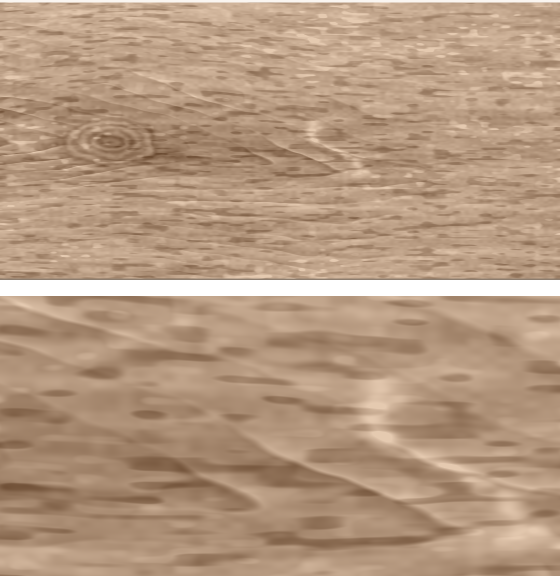
Top, the full canvas; bottom, a detail of the centre.
Give the GLSL for this texture, as a Shadertoy shader.

```glsl
// Pale oak plank: horizontal pores, growth rings in nested chevrons and one knot.
#define DARK_WOOD vec3(0.56, 0.44, 0.34)
#define LIGHT_WOOD vec3(0.81, 0.70, 0.60)
#define EDGE_WHITE vec3(0.98, 0.96, 0.94)
#define EDGE_SHADE vec3(0.55, 0.49, 0.43)
#define BASE_TONE 0.66
#define GRAIN_CONTRAST 0.62
#define PORE_DEPTH 0.50
#define RING_DENSITY 20.0
#define RING_CONTRAST 0.75
#define KNOT_CENTER vec2(0.39, 0.49)
#define KNOT_SIZE vec2(0.17, 0.088)

float hash(vec2 p) {
    vec3 q = fract(p.xyx * 0.1031);
    q += dot(q, q.yzx + 33.33);
    return fract((q.x + q.y) * q.z);
}

float noise(vec2 p) {
    vec2 i = floor(p), f = fract(p);
    f = f * f * (3.0 - 2.0 * f);
    return mix(mix(hash(i), hash(i + vec2(1, 0)), f.x),
               mix(hash(i + vec2(0, 1)), hash(i + vec2(1, 1)), f.x), f.y);
}

float fbm(vec2 p) {
    float sum = 0.0, amp = 0.5;
    for (int i = 0; i < 4; i++) {
        sum += amp * noise(p);
        p = p * 2.03 + 17.3;
        amp *= 0.5;
    }
    return sum / 0.9375;
}

float bump(vec2 d) { return exp(-dot(d, d)); }

// Signed height above the sloping axis of the chevrons
float axisOffset(vec2 p) {
    return p.y - 0.49 + 0.12 * smoothstep(0.4, 1.4, p.x);
}

// Field whose contours are the growth rings
float ringField(vec2 p) {
    float dy = axisOffset(p);
    dy *= dy < 0.0 ? 1.5 : 1.0;
    float advance = 0.24 * (p.x - 0.12 * p.x * p.x);
    float wobble = 0.045 * (fbm(p * vec2(4.0, 9.0)) - 0.5);
    return sqrt(dy * dy + 0.0004) + advance * exp(-6.0 * dy * dy) + wobble;
}

// Each ring darkens slowly outward, then ends in a crisp pale line
float ringTone(vec2 p) {
    float phase = fract(ringField(p) * RING_DENSITY - 0.6);
    float edge = smoothstep(0.88, 1.0, phase);
    float pale = edge + exp(-6.0 * phase) * (1.0 - edge);
    float shade = phase * phase * phase * (1.0 - edge);
    float reach = 0.25 + 0.75 * exp(-14.0 * pow(axisOffset(p), 2.0));
    reach *= 1.0 - 0.7 * smoothstep(1.2, 1.6, p.x);
    float patchy = smoothstep(0.25, 0.75, noise(p * vec2(4.0, 11.0) + 5.0));
    return (0.6 * pale - 0.8 * shade) * reach * (0.25 + 0.75 * patchy);
}

// Horizontal grain: broad streaks, fine fibres, dark pores, pale flecks
float grainTone(vec2 p) {
    float flow = p.y + 0.035 * (fbm(p * vec2(2.0, 4.0)) - 0.5)
               + 0.05 * bump((p - vec2(0.4, 0.75)) / vec2(0.6, 0.2)) * -1.0;
    float streaks = fbm(vec2(p.x * 1.6, flow * 22.0)) - 0.5;
    float fibres = noise(vec2(p.x * 9.0, flow * 85.0) + 40.0) - 0.5;
    float fuzz = noise(vec2(p.x * 60.0, flow * 125.0) + 90.0) - 0.5;
    float pores = smoothstep(0.58, 0.88, noise(vec2(p.x * 19.0, flow * 105.0)));
    float flecks = smoothstep(0.60, 0.90, noise(vec2(p.x * 26.0, flow * 95.0) + 71.0));
    float worn = smoothstep(0.55, 0.80, noise(p * vec2(3.5, 11.0) + 23.0));
    return GRAIN_CONTRAST * (0.9 * streaks + 0.6 * fibres + 0.35 * fuzz)
         - PORE_DEPTH * pores * (1.0 - 0.5 * worn) + flecks * (0.20 + 0.35 * worn);
}

// Oval knot: dark heart, uneven rings and a shaded rim
float knotTone(vec2 p, out float cover) {
    vec2 d = (p - KNOT_CENTER) / KNOT_SIZE;
    float r = length(d) + 0.4 * (fbm(p * vec2(9.0, 20.0)) - 0.5);
    cover = 1.0 - smoothstep(0.9, 1.15, r);
    float rings = 0.20 * sin(r * 24.0) * cover;
    float heart = 0.50 * exp(-9.0 * r * r);
    float rim = 0.40 * exp(-70.0 * pow(r - 0.98, 2.0)) * noise(d * 2.0 + 8.0);
    return rings - heart - rim;
}

// Pale crooked figure beside the outer chevron tip
float figureTone(vec2 p) {
    float x = 1.11 + 0.19 * (1.0 - smoothstep(0.38, 0.53, p.y)) + 0.012 * sin(p.y * 60.0);
    float span = smoothstep(0.36, 0.39, p.y) * (1.0 - smoothstep(0.55, 0.60, p.y));
    float body = exp(-pow((p.x - x) / 0.024, 2.0));
    return 0.65 * body * span * (0.35 + noise(p * vec2(40.0, 90.0)));
}

void mainImage(out vec4 fragColor, in vec2 fragCoord) {
    vec2 p = fragCoord / iResolution.y;
    float pixel = 1.0 / iResolution.y;

    // Broad light and shade of the board
    float tone = BASE_TONE + 0.16 * smoothstep(0.6, 0.95, p.y);
    tone += 0.35 * (fbm(p * vec2(1.3, 5.0) + 3.0) - 0.5);
    tone -= 0.26 * bump((p - vec2(0.55, 0.50)) / vec2(0.65, 0.15));
    tone -= 0.16 * bump((p - vec2(1.60, 0.40)) / vec2(0.55, 0.10));
    tone += 0.12 * bump((p - vec2(0.60, 0.29)) / vec2(0.80, 0.06));

    // Wood figure
    float cover;
    float knot = knotTone(p, cover);
    tone += grainTone(p) + knot + figureTone(p);
    tone += RING_CONTRAST * ringTone(p) * (1.0 - cover);
    tone -= 0.45 * bump((p - vec2(0.62, 0.45)) / vec2(0.05, 0.025));
    tone -= 0.60 * bump((p - vec2(0.0, 0.58)) / vec2(0.05, 0.03));
    vec3 color = mix(DARK_WOOD, LIGHT_WOOD, clamp(tone, -0.55, 1.35));

    // Narrow borders above and below
    color = mix(color, EDGE_WHITE, smoothstep(-pixel, pixel, p.y - 0.991));
    color = mix(EDGE_SHADE, color, smoothstep(-pixel, pixel, p.y - 0.005));
    fragColor = vec4(color, 1.0);
}
```
